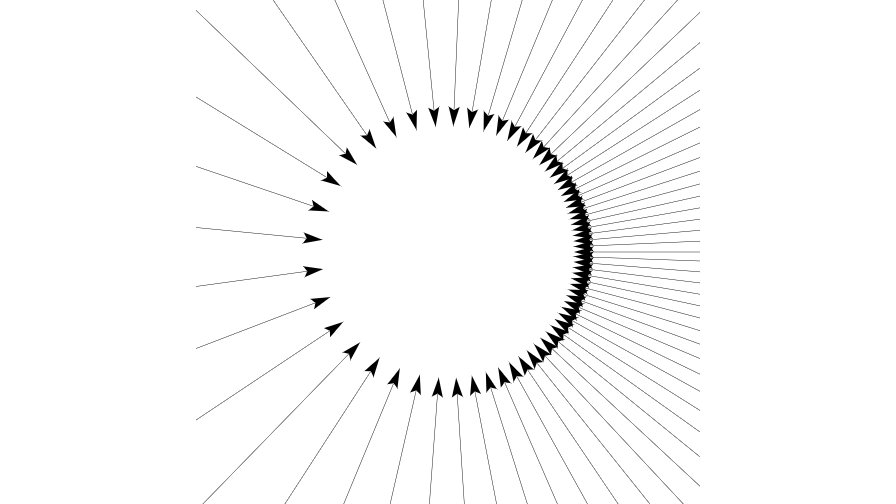
Reproduce this background procedurally as a Shadertoy shader.

```glsl
// A ring of arrows pointing inward, crowded on the right and sparse on the left.
// Evenly stepped angles are squeezed by a half-angle tangent map; each arrow is
// a thin shaft plus a notched head, blended by its pixel coverage.

#define ARROW_COUNT 63
#define ANGLE_STEP 0.1
#define SQUEEZE 0.429
#define TIP_RADIUS 0.25
#define HEAD_LENGTH 0.0385
#define HEAD_HALF_WIDTH 0.0109
#define HEAD_NOTCH 0.0318
#define SHAFT_WIDTH 0.00087
#define FRAME_HALF 0.5
#define PAPER vec3(1.0)
#define INK vec3(0.0)

// Share of a pixel lying inside a signed distance.
float coverage(float dist, float pixel) {
    return clamp(0.5 - dist / pixel, 0.0, 1.0);
}

// Direction of an arrow after pulling its angle toward the right.
vec2 squeezedDirection(float angle) {
    vec2 halfDir = normalize(vec2(cos(0.5 * angle), SQUEEZE * sin(0.5 * angle)));
    return vec2(halfDir.x * halfDir.x - halfDir.y * halfDir.y,
                2.0 * halfDir.x * halfDir.y);
}

// Arrowhead with its tip at zero: q.x runs outward, q.y is the side offset.
float headDistance(vec2 q) {
    float side = dot(q, normalize(vec2(-HEAD_HALF_WIDTH, HEAD_LENGTH)));
    vec2 backNormal = normalize(vec2(HEAD_HALF_WIDTH, HEAD_NOTCH - HEAD_LENGTH));
    float back = dot(q - vec2(HEAD_NOTCH, 0.0), backNormal);
    return max(side, back);
}

// Thin shaft outside the notch, area-filtered so that it fades below one pixel.
float shaftCoverage(vec2 q, float pixel) {
    float halfWidth = 0.5 * SHAFT_WIDTH;
    float across = coverage(q.y - halfWidth, pixel) - coverage(q.y + halfWidth, pixel);
    return across * coverage(HEAD_NOTCH - q.x, pixel);
}

void mainImage(out vec4 fragColor, in vec2 fragCoord) {
    float pixel = 1.0 / iResolution.y;
    vec2 p = (fragCoord - 0.5 * iResolution.xy) * pixel;

    // The shafts end at a centred square frame.
    float frame = coverage(max(abs(p.x), abs(p.y)) - FRAME_HALF, pixel);

    // Paper left uncovered after all arrows.
    float clear = 1.0;
    for (int i = 0; i < ARROW_COUNT; i++) {
        vec2 dir = squeezedDirection(float(i) * ANGLE_STEP);
        vec2 q = vec2(dot(p, dir) - TIP_RADIUS, abs(dir.x * p.y - dir.y * p.x));
        float head = coverage(headDistance(q), pixel);
        float shaft = shaftCoverage(q, pixel) * frame;
        clear *= 1.0 - max(head, shaft);
    }

    fragColor = vec4(mix(INK, PAPER, clear), 1.0);
}
```
